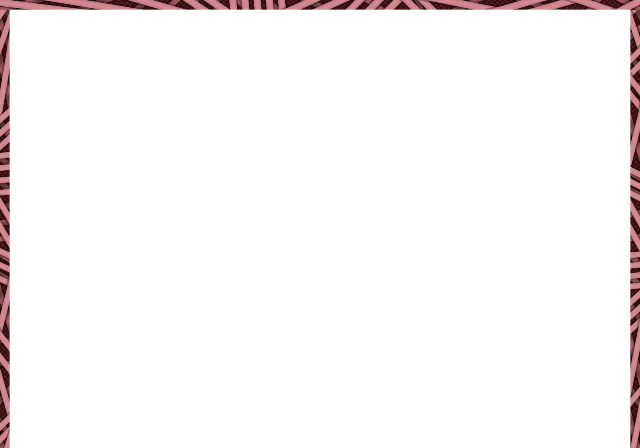
Write a WebGL 2 fragment shader that draws this background.

```glsl
#version 300 es
precision highp float;
// A blank white page framed on the left, top and right by woven pink straw.
// Each side is a strip of bundles: sheared, repeated bars with soft shadows,
// laid over a dimmer crossing layer and a dark checked cloth.
uniform vec2 u_resolution;
out vec4 outColor;

const float BORDER = 1.5; // frame thickness; the canvas is 100 units wide
const int BUNDLES = 12;

// Bundles as (start along the side, shear); the last entry closes the strip.
const vec2 LEFT[13] = vec2[13](
  vec2(0, -1.5), vec2(2.5, -2.8), vec2(8, -6), vec2(17, -0.9), vec2(23.3, -0.1),
  vec2(31, 1.7), vec2(38.5, 0.45), vec2(45, -4), vec2(51.5, 1.3),
  vec2(58.5, 3.5), vec2(65, -1), vec2(69, -3), vec2(73, 0));
const vec2 RIGHT[13] = vec2[13](
  vec2(0, -1), vec2(2.6, 3), vec2(7.5, -1), vec2(12, 1.3), vec2(17, -4),
  vec2(26, 0.5), vec2(31.5, 1.8), vec2(39, -0.1), vec2(45.5, -0.9),
  vec2(52, -5), vec2(60, -1.2), vec2(64, -5), vec2(73, 0));
const vec2 TOP[13] = vec2[13](
  vec2(-3, 8), vec2(9, 6), vec2(20, 3.5), vec2(29, 1.5), vec2(35.5, 0.1),
  vec2(45, -2.2), vec2(54, -1), vec2(63, 1), vec2(68, 5), vec2(78, -3.5),
  vec2(90, 3), vec2(95.5, -2), vec2(102, 0));

// Distance from the nearest bar axis of one bundle, large outside the bundle.
float barDistance(vec2 q, float start, float end, float shear, float gap) {
  float u = q.x - q.y * shear;
  if (u < start || u > end) return 9.0;
  float stretch = sqrt(1.0 + shear * shear);
  float count = max(1.0, round((end - start) / (gap * stretch)));
  float spacing = (end - start) / count;
  return abs(fract((u - start) / spacing) - 0.5) * spacing / stretch;
}

// Lays a bar over the colour below it, with a soft shadow at its sides.
vec3 layBar(vec3 below, vec3 straw, float d, float halfWidth, float aa) {
  below *= 1.0 - 0.4 * (1.0 - smoothstep(halfWidth, halfWidth + 0.45, d));
  float cover = 1.0 - smoothstep(halfWidth - 0.5 * aa, halfWidth + 0.5 * aa, d);
  return mix(below, straw, cover);
}

// q.x runs along the side and q.y across it, measured from its middle.
vec3 weave(vec2 q, vec2 bundles[13], float gap, float aa) {
  // Dark checked cloth
  float checks = sin(q.x * 7.5) * sin(q.y * 7.5 + 1.0);
  vec3 col = mix(vec3(0.22, 0.05, 0.07), vec3(0.37, 0.12, 0.14),
                 smoothstep(-0.4, 0.8, checks));
  // Dim straw crossing below
  for (int i = 0; i < BUNDLES; i++) {
    float shear = 0.9 - 0.6 * bundles[i].y;
    float d = barDistance(q, bundles[i].x, bundles[i + 1].x, shear, gap * 1.7);
    vec3 dim = vec3(0.53, 0.29, 0.31) * (1.0 + 0.2 * sin(q.x * 1.9 + q.y));
    col = layBar(col, dim, d, 0.42, aa);
  }
  // Bright straw on top
  for (int i = 0; i < BUNDLES; i++) {
    float d = barDistance(q, bundles[i].x, bundles[i + 1].x, bundles[i].y, gap);
    vec3 straw = mix(vec3(0.82, 0.54, 0.57), vec3(0.76, 0.48, 0.51),
                     smoothstep(0.1, 0.5, d));
    col = layBar(col, straw, d, gap * 0.26, aa);
  }
  return col;
}

void main() {
  float aa = 100.0 / u_resolution.x;
  vec2 p = gl_FragCoord.xy * aa;
  p.y = u_resolution.y * aa - p.y; // measured down from the top edge
  float side = min(p.x, 100.0 - p.x);
  float inset = min(side, p.y) - BORDER;

  vec3 col = vec3(1.0);
  if (inset < aa) {
    float middle = 0.5 * BORDER;
    if (p.y < BORDER) col = weave(vec2(p.x, p.y - middle), TOP, 2.1, aa);
    else if (p.x < 50.0) col = weave(vec2(p.y, p.x - middle), LEFT, 1.75, aa);
    else col = weave(vec2(p.y, p.x - 100.0 + middle), RIGHT, 1.75, aa);
  }
  // White page inside the frame
  col = mix(col, vec3(1.0), smoothstep(-0.5 * aa, 0.5 * aa, inset));
  outColor = vec4(col, 1.0);
}
```
